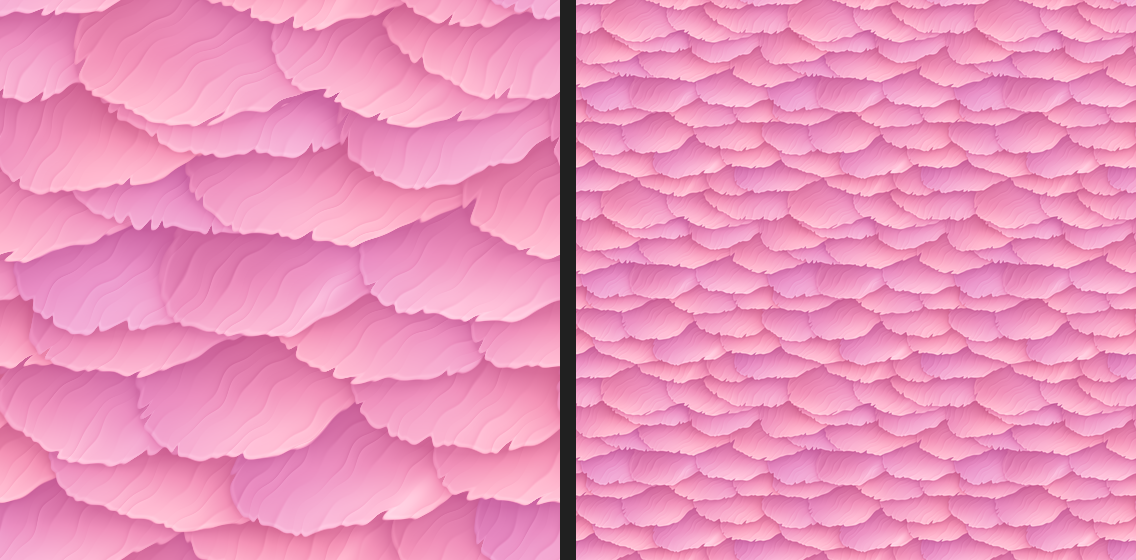
Left: one tile. Right: repeated 3 by 3.
A Shadertoy shader for this pattern:

```glsl
const vec2 CELLS = vec2(3.0, 8.0);   // petals across and up; an even row count keeps the stagger seamless
const float VEIN_SPACING = 0.026;

const vec3 DEEP_ROSE = vec3(0.76, 0.32, 0.53);
const vec3 PINK = vec3(0.94, 0.56, 0.73);
const vec3 PALE_PINK = vec3(1.0, 0.77, 0.87);
const vec3 ORCHID_SHIFT = vec3(-0.03, -0.015, 0.035);

float hash(vec2 p) {
    return fract(sin(dot(p, vec2(127.1, 311.7))) * 4375.85);
}

// Coordinates of p in a frame turned by the given angle
vec2 rotate(vec2 p, float angle) {
    float c = cos(angle), s = sin(angle);
    return mat2(c, -s, s, c) * p;
}

float ellipseDistance(vec2 p, vec2 radius) {
    float k0 = length(p / radius);
    float k1 = length(p / (radius * radius));
    return k0 * (k0 - 1.0) / max(k1, 0.0001);
}

// Position across the wavy veins; each whole number is one vein
float veinPosition(vec2 p, float angle, float seed) {
    vec2 q = rotate(p, angle);
    float across = q.y + 0.6 * q.x * q.x;
    across += 0.007 * sin(q.x * 38.0 + q.y * 25.0 + seed);
    across += 0.0025 * sin(q.x * 85.0 - q.y * 40.0 + seed * 2.0);
    return (across + 0.006 * sin(across * 75.0 + seed)) / VEIN_SPACING;
}

// Crease with a dark side and a lit side, fading in and out along its length
float veinRelief(float offset, float along, float veinHash) {
    float strength = 0.55 + 0.45 * sin(along * 22.0 + veinHash * 40.0);
    float side = smoothstep(-0.07, 0.07, offset);
    float shade = -0.20 * side * exp(-7.0 * abs(offset));
    float light = 0.12 * (1.0 - side) * exp(-5.0 * abs(offset));
    return strength * (shade + light);
}

// Paints one petal over surface, which holds tone and hue
vec2 paintPetal(vec2 surface, vec2 p, vec2 id, float edgeWidth) {
    float seed = 6.28 * hash(id + 3.1);
    float tilt = mix(-0.12, 0.38, hash(id + 7.7));
    float veinAngle = mix(0.55, 0.95, hash(id + 11.3));
    vec2 radius = vec2(mix(0.20, 0.275, hash(id + 17.9)), mix(0.10, 0.135, hash(id + 23.5)));

    // Rounded body, stretched upward beneath the row above
    vec2 q = rotate(p, tilt);
    q.y *= q.y > 0.0 ? 0.6 : 1.0;
    float body = ellipseDistance(q, radius);
    body += 0.006 * sin(q.x * 29.0 + seed) + 0.003 * sin(q.x * 61.0 - seed * 3.0);

    // Veins tear narrow notches into the rim
    float vein = veinPosition(p, veinAngle, seed);
    float veinId = floor(vein + 0.5);
    float offset = vein - veinId;
    float veinHash = hash(id + veinId * 1.37);
    float notch = smoothstep(0.55, 1.0, veinHash) * exp(-28.0 * offset * offset);
    float outline = body + 0.017 * notch - 0.0015 * cos(6.283 * offset + 3.14);

    // Tone falls from the pale lower rim to the covered root
    float height = q.y / radius.y;
    float tone = 0.93 - 0.48 * smoothstep(-1.05, 0.45, height);
    tone += 0.10 * (hash(id + 31.0) - 0.5);
    tone += veinRelief(offset, rotate(p, veinAngle).x, veinHash);
    tone += 0.05 * sin(q.x * 15.0 + q.y * 22.0 + seed);
    tone += 0.10 * exp(-pow((outline + 0.005) / 0.003, 2.0));

    // Glossy streak on a few petals
    vec2 gloss = rotate(p - vec2(0.07, -0.05), veinAngle) / vec2(0.07, 0.018);
    tone += 0.22 * step(0.7, hash(id + 41.0)) * exp(-dot(gloss, gloss));

    float hue = hash(id + 53.0) + 0.4 * sin(q.x * 9.0 + seed) + 0.5 * height;

    // Soft shadow dropped on lower petals, tight beside the rim
    float gap = max(ellipseDistance(q + vec2(0.0, 0.006), radius), 0.0);
    float shadow = 0.40 * exp(-gap / 0.032) + 0.16 * exp(-max(body, 0.0) / 0.006);
    surface.x *= 1.0 - shadow;

    float cover = smoothstep(edgeWidth, -edgeWidth, outline);
    return mix(surface, vec2(tone, hue), cover);
}

// Rows run from bottom to top, so every petal overlaps those below it
vec2 petalSurface(vec2 uv, float edgeWidth) {
    vec2 surface = vec2(0.15, 0.5);
    float baseRow = floor(uv.y * CELLS.y);
    for (int j = -2; j <= 2; j++) {
        float row = baseRow + float(j);
        float stagger = 0.5 * mod(row, 2.0);
        float baseColumn = floor(uv.x * CELLS.x - stagger);
        for (int i = -1; i <= 1; i++) {
            vec2 cell = vec2(baseColumn + float(i), row);
            vec2 id = mod(cell, CELLS);
            vec2 jitter = 0.5 * (vec2(hash(id + 61.0), hash(id + 71.0)) - 0.5);
            vec2 center = (cell + 0.5 + jitter + vec2(stagger, 0.0)) / CELLS;
            surface = paintPetal(surface, uv - center, id, edgeWidth);
        }
    }
    return surface;
}

vec3 petalColor(float tone, float hue) {
    float t = clamp(tone, 0.0, 1.15);
    vec3 color = mix(DEEP_ROSE, PINK, min(t * 2.0, 1.0));
    color = mix(color, PALE_PINK, max(t * 2.0 - 1.0, 0.0));
    return color + ORCHID_SHIFT * clamp(hue - 0.2, -0.6, 1.0);
}

void mainImage(out vec4 fragColor, in vec2 fragCoord) {
    vec2 uv = fragCoord / iResolution.xy;
    float edgeWidth = max(1.0 / iResolution.y, 0.0014);
    vec2 surface = petalSurface(uv, edgeWidth);
    fragColor = vec4(clamp(petalColor(surface.x, surface.y), 0.0, 1.0), 1.0);
}
```
